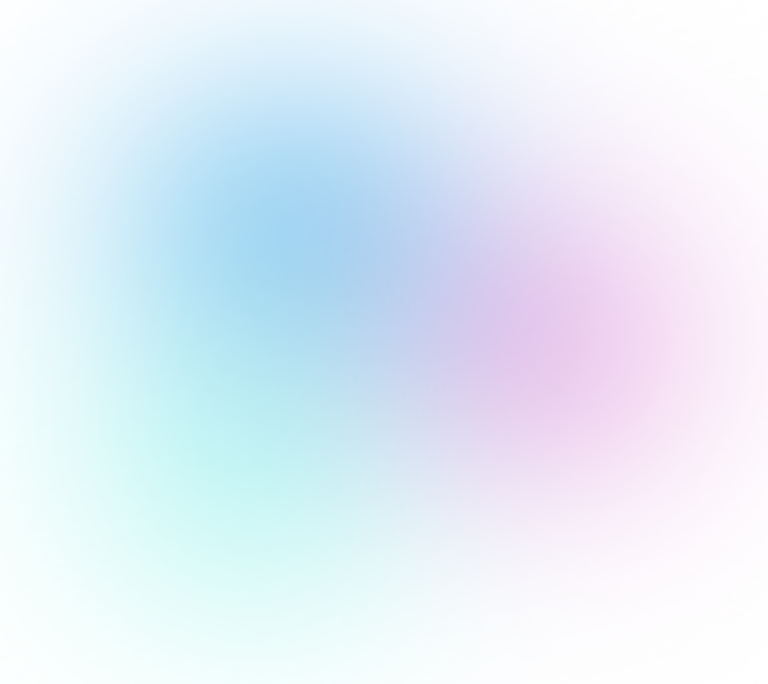
A Shadertoy shader for this background:

```glsl
const vec3 SKY_TINT  = vec3(0.68, 0.86, 0.965);
const vec3 PINK_TINT = vec3(0.95, 0.80, 0.935);
const vec3 MINT_TINT = vec3(0.80, 0.98, 0.965);

// Soft elliptical falloff: 1 at the centre, fading to 0
float glow(vec2 p, vec2 center, vec2 radius) {
    vec2 d = (p - center) / radius;
    return exp(-dot(d, d));
}

// Lay a translucent tint over the base, like a wash of ink
vec3 wash(vec3 base, vec3 tint, float amount) {
    return base * mix(vec3(1.0), tint, amount);
}

// Faint grain from layered sines
float grain(vec2 p) {
    float sum = 0.0;
    for (int i = 0; i < 3; i++) {
        p = mat2(0.8, 0.6, -0.6, 0.8) * p * 1.7;
        sum += sin(p.x + 1.5 * sin(p.y)) * sin(p.y);
    }
    return sum / 3.0;
}

void mainImage(out vec4 fragColor, in vec2 fragCoord) {
    // Canvas units: the height is 1, the width follows the aspect
    vec2 uv = fragCoord / iResolution.xy;
    vec2 p = uv * vec2(1.123, 1.0);

    // Three overlapping glows on white
    vec3 color = vec3(1.0);
    color = wash(color, SKY_TINT,  glow(p, vec2(0.424, 0.686), vec2(0.29, 0.25)));
    color = wash(color, PINK_TINT, glow(p, vec2(0.785, 0.500), vec2(0.27, 0.26)));
    color = wash(color, MINT_TINT, glow(p, vec2(0.366, 0.342), vec2(0.29, 0.29)));

    // Barely visible texture breaks up banding
    color += 0.002 * grain(p * 90.0);

    fragColor = vec4(clamp(color, 0.0, 1.0), 1.0);
}
```
